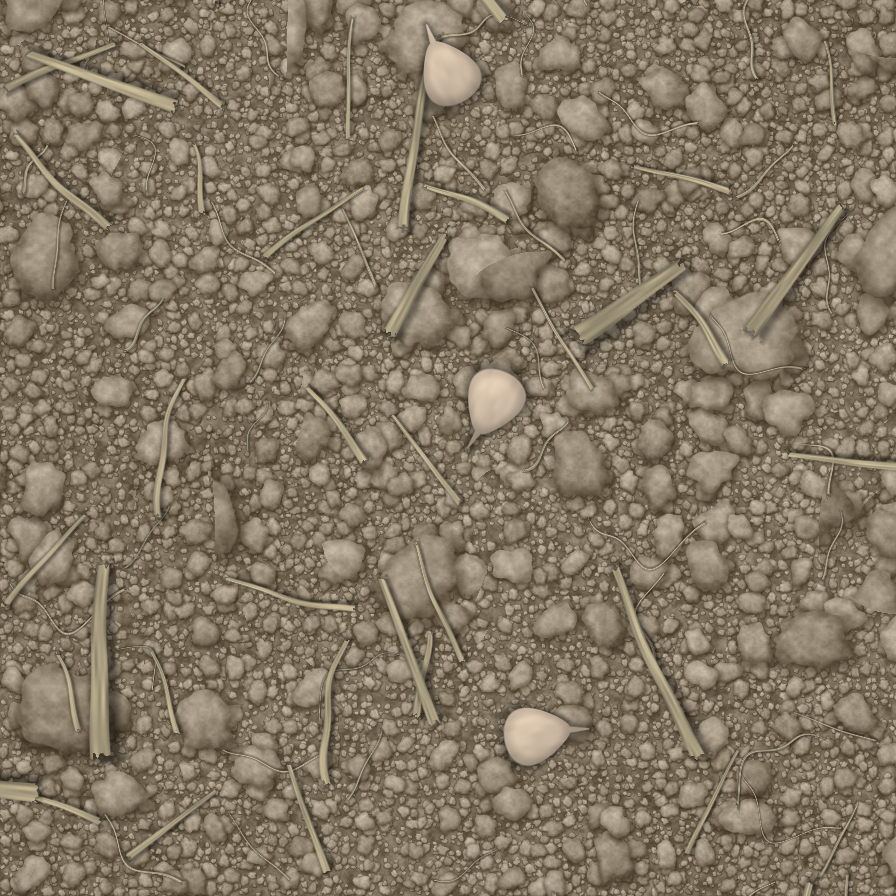
Give the GLSL for this texture, as a Shadertoy shader.

```glsl
// Dry crumbly soil: clods of many sizes, scattered straw, fine roots and a few pale bulbs.

const vec3 DARK_SOIL  = vec3(0.23, 0.18, 0.11);
const vec3 LIGHT_SOIL = vec3(0.73, 0.68, 0.60);
const vec3 STRAW      = vec3(0.75, 0.70, 0.57);
const vec3 BULB       = vec3(0.84, 0.76, 0.67);
const vec2 LIGHT_DIR  = vec2(-0.45, 0.89);

float hash(vec2 p) {
    return fract(sin(dot(p, vec2(127.1, 311.7))) * 43758.5453);
}

vec2 hash2(vec2 p) {
    return vec2(hash(p), hash(p + 37.7));
}

float noise(vec2 p) {
    vec2 i = floor(p), f = fract(p);
    f = f * f * (3.0 - 2.0 * f);
    return mix(mix(hash(i), hash(i + vec2(1, 0)), f.x),
               mix(hash(i + vec2(0, 1)), hash(i + vec2(1, 1)), f.x), f.y);
}

float fbm(vec2 p) {
    return 0.5 * noise(p) + 0.3 * noise(p * 2.1 + 5.3) + 0.2 * noise(p * 4.3 + 9.1);
}

vec2 rotate(vec2 p, float a) {
    float c = cos(a), s = sin(a);
    return vec2(c * p.x + s * p.y, c * p.y - s * p.x);
}

// Distance from the centre of a lumpy clod; 1 lies on its outline
float clodShape(vec2 p, float radius, float angle, float seed) {
    vec2 q = rotate(p, angle) * vec2(1.0, 1.25);
    vec2 dir = q / max(length(q), 1e-4);
    float lumps = 0.75 + 0.5 * noise(dir * 1.6 + seed * 71.0);
    return length(q) / (radius * lumps) + 0.16 * (noise(p * 9.0 + seed * 40.0) - 0.5);
}

// Lays one size of clods over the soil tone
float clodLayer(float tone, vec2 uv, float cells, float density, float grain, float pixel) {
    vec2 cell = floor(uv * cells), f = fract(uv * cells);
    for (int k = 0; k < 9; k++) {
        vec2 o = vec2(k % 3 - 1, k / 3 - 1);
        vec2 id = cell + o + cells * 3.0;
        float seed = hash(id + 11.3);
        if (hash(id + 4.7) > density) continue;
        vec2 p = f - o - 0.5 - 0.6 * (hash2(id) - 0.5);
        float radius = mix(0.27, 0.52, seed * seed);
        float angle = 6.28 * hash(id + 2.9);
        float d = clodShape(p, radius, angle, seed);
        float shadow = clodShape(p + 0.1 * radius * LIGHT_DIR, radius * 1.08, angle, seed);
        float soft = max(pixel * cells / radius, 0.03);
        tone *= 1.0 - 0.55 * (1.0 - smoothstep(0.8, 1.3, shadow));
        float shade = 0.81 + 0.2 * (hash(id + 8.1) - 0.5);
        shade += 0.2 * dot(p / radius, LIGHT_DIR) - 0.3 * smoothstep(0.55, 1.05, d);
        shade += 0.35 * (fbm(p * 7.0 + seed * 30.0) - 0.5) + grain;
        tone = mix(tone, shade, 1.0 - smoothstep(1.0 - soft, 1.0 + soft, d));
    }
    return tone;
}

// Lays bent, tapering stalks; width and bend are in cell units
vec3 stalkLayer(vec3 col, vec2 uv, float cells, float density, float width, float bend, float pixel) {
    vec2 cell = floor(uv * cells), f = fract(uv * cells);
    float soft = pixel * cells;
    for (int k = 0; k < 9; k++) {
        vec2 o = vec2(k % 3 - 1, k / 3 - 1);
        vec2 id = cell + o + cells * 7.0 + width * 100.0;
        if (hash(id + 1.9) > density) continue;
        vec2 r = hash2(id + 6.2);
        vec2 p = rotate(f - o - 0.5 - 0.5 * (hash2(id) - 0.5), 1.7 + 2.7 * (r.x - 0.5));
        p.y += bend * (r.y - 0.5) * (4.0 * p.x * p.x + 0.3 * sin(p.x * 9.0 + r.x * 6.0));
        float reach = mix(0.28, 0.62, r.y);
        float w = width * mix(0.45, 1.0, hash(id + 3.3)) * (1.0 - 0.3 * clamp(p.x / reach, -1.0, 1.0));
        float ends = abs(p.x) - reach + 0.05 * noise(p * 60.0);
        float d = max(abs(p.y) - w, ends);
        float shadow = max(abs(p.y + 0.5 * w) - w, ends);
        col *= 1.0 - 0.4 * (1.0 - smoothstep(-soft, w + 2.0 * soft, shadow));
        float fibre = noise(vec2(p.x * 5.0, p.y / w * 2.5) + id);
        float shade = 0.76 + 0.32 * fibre + 0.1 * (r.x - 0.5) - 0.18 * smoothstep(0.5, 1.0, abs(p.y) / w);
        col = mix(col, STRAW * shade, 0.95 * (1.0 - smoothstep(-soft, soft, d)));
    }
    return col;
}

// Lays one smooth egg-shaped bulb with a thin pointed tail
vec3 bulb(vec3 col, vec2 p, float r, float angle, float pixel) {
    vec2 q = rotate(p, angle);
    float taper = max(1.0 - 0.35 * q.y / r, 0.3);
    float body = length(vec2(q.x / taper, q.y * 0.8)) - r;
    float along = clamp(q.y, r, 1.9 * r);
    float tail = length(q - vec2(0.15 * (along - r), along)) - 0.14 * r * (2.1 - along / r);
    float d = min(body, tail);
    col *= 1.0 - 0.45 * (1.0 - smoothstep(-0.1 * r, 0.35 * r, d));
    float shade = 0.98 + 0.1 * dot(p / r, LIGHT_DIR) - 0.16 * smoothstep(-0.4 * r, 0.0, d);
    shade += 0.08 * (noise(q * vec2(5.0, 2.0) / r) - 0.5);
    return mix(col, BULB * shade, 1.0 - smoothstep(-pixel, pixel, d));
}

void mainImage(out vec4 fragColor, in vec2 fragCoord) {
    vec2 uv = fragCoord / iResolution.y;
    float pixel = 0.9 / iResolution.y;

    // Loose soil, then clods from fine to coarse
    float grain = 0.3 * (fbm(uv * 150.0) - 0.5);
    float tone = 0.1 + 0.75 * fbm(uv * 110.0);
    float patchiness = noise(uv * 5.0 + 3.0) - 0.5;
    for (int i = 0; i < 7; i++) {
        float size = float(i);
        float density = mix(0.85, 0.2, size / 6.0) + 0.3 * patchiness;
        tone = clodLayer(tone, uv, 110.0 * pow(0.64, size), density, grain, pixel);
    }
    tone += 0.12 * (fbm(uv * 4.0) - 0.5);
    vec3 col = mix(DARK_SOIL, LIGHT_SOIL, clamp(tone, 0.0, 1.12));

    // Roots, thin stems and broad straw
    col = stalkLayer(col, uv, 9.0, 0.5, 0.014, 0.7, pixel);
    col = stalkLayer(col, uv, 7.0, 0.45, 0.028, 0.15, pixel);
    col = stalkLayer(col, uv, 5.0, 0.5, 0.05, 0.05, pixel);

    for (int i = 0; i < 3; i++) {
        float n = float(i);
        vec2 centre = vec2(0.5 + 0.05 * n, 0.92 - 0.37 * n);
        col = bulb(col, uv - centre, 0.03, 0.5 + 2.2 * n, pixel);
    }
    fragColor = vec4(col, 1.0);
}
```
